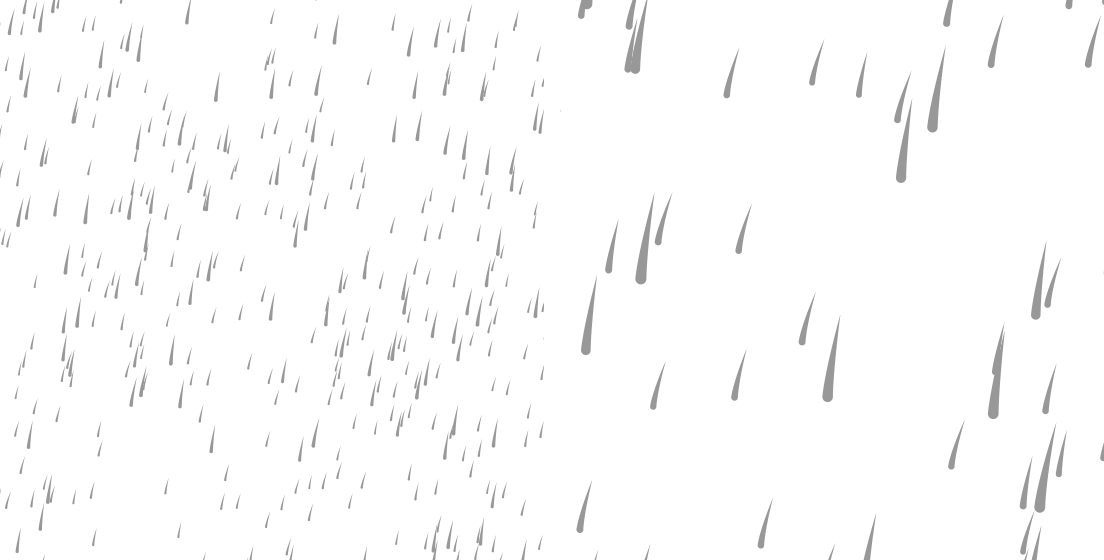
Left, the full canvas; right, a detail of the centre.
Write a WebGL 1 fragment shader that draws this pattern.

```glsl
precision highp float;

uniform vec2 u_resolution;

#define DROP_GREY 0.596
#define LARGE_CELL 0.060
#define LARGE_LENGTH 0.057
#define LARGE_RADIUS 0.0034
#define LARGE_DENSITY 0.43
#define SMALL_CELL 0.040
#define SMALL_LENGTH 0.033
#define SMALL_RADIUS 0.0021
#define SMALL_DENSITY 0.42
#define MIN_SCALE 0.75
#define CLUSTER_FREQUENCY 6.0

float hash(vec2 p) {
  vec3 q = fract(p.xyx * vec3(0.1031, 0.1030, 0.0973));
  q += dot(q, q.yzx + 33.33);
  return fract((q.x + q.y) * q.z);
}

float valueNoise(vec2 p) {
  vec2 i = floor(p);
  vec2 f = fract(p);
  f = f * f * (3.0 - 2.0 * f);
  float low = mix(hash(i), hash(i + vec2(1.0, 0.0)), f.x);
  float high = mix(hash(i + vec2(0.0, 1.0)), hash(i + 1.0), f.x);
  return mix(low, high, f.y);
}

// Coverage of a curved, tapered drop standing on the origin
float dropCoverage(vec2 p, float len, float radius, float lean) {
  float spineY = clamp(p.y, radius, len);
  float t = (spineY - radius) / (len - radius);
  float bend = lean * len * pow(t, 1.3);
  float halfWidth = radius * (1.0 - pow(t, 1.15));
  float dist = length(vec2(p.x - bend, p.y - spineY));

  // Box filter one pixel wide, so thin tips fade out
  float halfPixel = 0.5 / u_resolution.y;
  float overlap = min(dist + halfPixel, halfWidth) - max(dist - halfPixel, -halfWidth);
  return clamp(overlap * u_resolution.y, 0.0, 1.0);
}

// One layer of jittered drops, thinned out by a clustering noise
float rainLayer(vec2 p, float cell, float len, float radius, float density, float lean, float seed) {
  vec2 home = floor(p / cell);
  float coverage = 0.0;
  for (int j = -1; j <= 1; j++) {
    for (int i = -1; i <= 1; i++) {
      vec2 id = home + vec2(float(i), float(j));
      vec2 key = id + seed;
      vec2 base = (id + vec2(hash(key), hash(key + 51.7))) * cell;
      float cluster = valueNoise(base * CLUSTER_FREQUENCY + 17.0);
      float present = step(hash(key + 113.3), density * mix(0.35, 1.65, cluster));
      float scale = mix(MIN_SCALE, 1.0, sqrt(hash(key + 171.9)));
      float tilt = lean * mix(0.75, 1.25, hash(key + 229.1));
      float drop = dropCoverage(p - base, len * scale, radius * scale, tilt);
      coverage = max(coverage, present * drop);
    }
  }
  return coverage;
}

void main() {
  vec2 p = gl_FragCoord.xy / u_resolution.y;
  float large = rainLayer(p, LARGE_CELL, LARGE_LENGTH, LARGE_RADIUS, LARGE_DENSITY, 0.16, 311.0);
  float small = rainLayer(p, SMALL_CELL, SMALL_LENGTH, SMALL_RADIUS, SMALL_DENSITY, 0.22, 743.0);
  gl_FragColor = vec4(vec3(mix(1.0, DROP_GREY, max(large, small))), 1.0);
}
```
